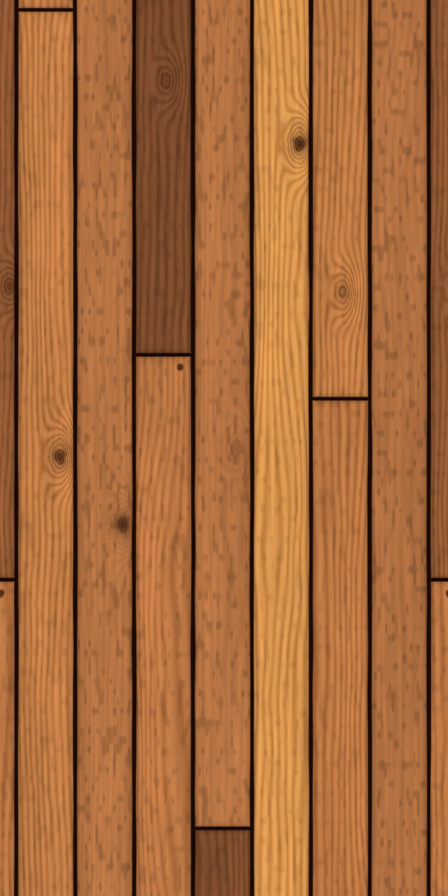
A Shadertoy shader for this texture:

```glsl
#define PITCH 0.1315
#define OFFSET 0.0365
#define GAP 0.0031
#define JOINT 0.0026
#define RINGS 62.0
#define DARK_WOOD vec3(0.46, 0.28, 0.17)
#define MID_WOOD vec3(0.75, 0.475, 0.275)
#define GOLD_WOOD vec3(0.88, 0.62, 0.33)
#define KNOT_COLOR vec3(0.24, 0.12, 0.06)
#define GAP_COLOR vec3(0.10, 0.03, 0.01)

// Per-plank traits: end joint height, tone on each side of it, knot height and darkness
const float jointAt[8] = float[8](0.989, -1.0, 0.604, 0.0755, -1.0, 0.555, -1.0, 0.353);
const float upperTone[8] = float[8](0.56, 0.42, 0.06, 0.42, 0.92, 0.60, 0.41, 0.20);
const float lowerTone[8] = float[8](0.60, 0.42, 0.50, 0.10, 0.92, 0.54, 0.41, 0.52);
const float knotAt[8] = float[8](0.491, 0.415, 0.910, 0.500, 0.840, 0.674, -1.0, 0.680);
const float knotDark[8] = float[8](0.75, 0.80, 0.25, 0.20, 0.90, 0.30, 0.0, 0.35);

float hash(vec2 p) {
    return fract(sin(dot(p, vec2(127.1, 311.7))) * 43758.5453);
}

float noise(vec2 p) {
    vec2 i = floor(p), f = fract(p);
    f = f * f * (3.0 - 2.0 * f);
    return mix(mix(hash(i), hash(i + vec2(1, 0)), f.x),
               mix(hash(i + vec2(0, 1)), hash(i + vec2(1, 1)), f.x), f.y);
}

float fbm(vec2 p) {
    float sum = 0.0, amp = 0.5;
    for (int i = 0; i < 3; i++) {
        sum += amp * noise(p);
        p = p * 2.03 + 7.3;
        amp *= 0.5;
    }
    return sum;
}

vec3 woodTone(float tone) {
    return tone < 0.5 ? mix(DARK_WOOD, MID_WOOD, tone * 2.0)
                      : mix(MID_WOOD, GOLD_WOOD, tone * 2.0 - 1.0);
}

void mainImage(out vec4 fragColor, in vec2 fragCoord) {
    vec2 uv = fragCoord / iResolution.xy;
    float px = 1.0 / iResolution.x;

    // Plank layout: seven full planks and a narrow one that wraps around
    float x = fract(uv.x - OFFSET);
    int id = min(int(x / PITCH), 7);
    float plank = float(id);
    float width = id == 7 ? 1.0 - 7.0 * PITCH : PITCH;
    vec2 q = vec2(x - plank * PITCH, uv.y * 2.0);
    bool above = uv.y > jointAt[id];
    float tone = above ? upperTone[id] : lowerTone[id];
    float seed = plank * 13.7 + (above ? 5.3 : 0.0);

    // Growth rings: contours of a stretched field, bent around the knot
    float figure = smoothstep(0.02, 0.12, abs(tone - 0.42));
    float field = q.x + 0.055 * noise(vec2(q.x * 11.0 + seed, q.y * 2.2 + seed))
                + 0.006 * noise(vec2(q.x * 30.0, q.y * 9.0 + seed));
    vec2 knot = vec2(width * (0.7 + 0.16 * sin(plank * 2.1 + 0.25)), knotAt[id] * 2.0);
    vec2 toKnot = (q - knot) * vec2(1.0, 0.8);
    float knotR = length(toKnot) + 0.006 * (noise(q * 90.0) - 0.5);
    float bend = exp(-dot(toKnot * vec2(1.0, 0.5), toKnot * vec2(1.0, 0.5)) / 0.0012);
    field = mix(field, knotR * 1.3, bend * min(1.0, knotDark[id] * 3.0));
    float ring = pow(0.5 + 0.5 * sin(field * RINGS * 6.2832), 1.6);

    // Fibres, pores and broad stains
    float fibre = noise(vec2(q.x * 170.0, q.y * 11.0) + seed);
    float pore = noise(vec2(q.x * 125.0, q.y * 46.0) + seed * 3.0);
    float stain = fbm(vec2(q.x * 16.0, q.y * 2.0) + seed);
    float light = 1.03 - mix(0.05, 0.17, figure) * ring;
    light += 0.10 * (fibre - 0.5) + 0.18 * (stain - 0.44);
    light -= mix(0.15, 0.07, figure) * smoothstep(0.55, 0.9, pore);
    vec3 col = woodTone(tone) * light;
    col *= mix(vec3(1), vec3(1.04, 0.98, 0.90), ring * figure);

    // Main knot with a warm halo, then small scattered pin knots
    float dark = knotDark[id];
    col *= 1.0 - 0.30 * dark * exp(-knotR * knotR / 0.0008);
    float core = 1.0 - smoothstep(0.006, 0.019, knotR);
    col = mix(col, KNOT_COLOR, core * dark * (0.75 + 0.25 * ring));
    for (int i = 0; i < 2; i++) {
        vec2 cell = vec2(plank, float(i) + 3.0);
        vec2 pin = vec2(width * (0.2 + 0.7 * hash(cell)), 2.0 * hash(cell + 9.1));
        float pinR = length((q - pin) * vec2(1.0, 0.75)) + 0.004 * (noise(q * 140.0) - 0.5);
        float present = step(0.7, hash(cell + 4.7));
        col = mix(col, KNOT_COLOR, 0.85 * present * (1.0 - smoothstep(0.003, 0.010, pinR)));
    }

    // Rounded edges and dark gaps of slightly uneven width
    float side = min(q.x, width - q.x);
    float end = abs(uv.y - jointAt[id]) * 2.0;
    float wear = 0.0018 * (noise(vec2(plank * 7.0 + step(width * 0.5, q.x), q.y * 9.0)) - 0.5);
    float edge = min(side - GAP - wear, end - JOINT);
    col *= 1.0 - 0.38 * exp(-max(edge, 0.0) / 0.0045);
    col = mix(GAP_COLOR, col, smoothstep(-0.5 * px, px + 0.0012, edge));

    fragColor = vec4(clamp(col, 0.0, 1.0), 1.0);
}
```
